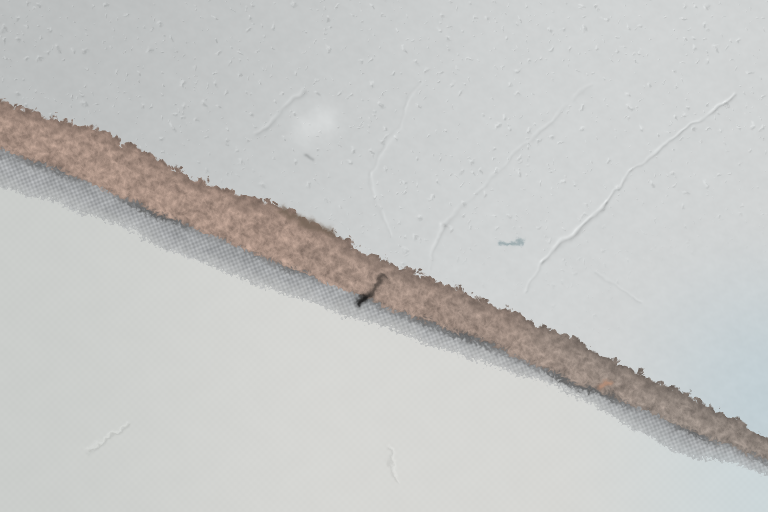
Give the GLSL for this texture, as a Shadertoy shader.

```glsl
// Pale plaster wall crossed by a ragged diagonal channel of bare brown render,
// with a strip of grey mesh below it. Sampled height profiles bound the bands;
// warped cellular noise and layered sines add grain, pits and relief.

vec2 hash2(vec2 p) {
    vec3 q = fract(p.xyx * vec3(0.1031, 0.1030, 0.0973));
    q += dot(q, q.yzx + 33.33);
    return fract((q.xx + q.yz) * q.zy);
}

// Distance to the nearest scattered cell centre, about zero mean
float cellular(vec2 p) {
    vec2 id = floor(p), f = fract(p);
    float d = 2.0;
    for (int i = 0; i < 9; i++) {
        vec2 g = vec2(i % 3 - 1, i / 3 - 1);
        d = min(d, length(g + hash2(id + g) - f));
    }
    return d - 0.45;
}

// Layered sines, roughly -1 to 1
float waves(vec2 p) {
    float sum = 0.0, amp = 0.5;
    for (int i = 0; i < 4; i++) {
        sum += amp * sin(p.x + 1.3 * sin(p.y)) * cos(p.y + 0.7 * sin(p.x));
        p = mat2(1.6, 1.2, -1.2, 1.6) * p + 1.7;
        amp *= 0.55;
    }
    return sum;
}

// Height of a band edge from nine evenly spaced samples
float profile(float x, float h[9]) {
    float s = clamp(x / 1.5, 0.0, 0.9999) * 8.0;
    int i = int(s);
    return mix(h[i], h[i + 1], fract(s));
}

// Soft line from a to b
float stroke(vec2 p, vec2 a, vec2 b, float w) {
    vec2 d = b - a;
    float r = length(p - a - d * clamp(dot(p - a, d) / dot(d, d), 0.0, 1.0)) / w;
    return exp(-r * r);
}

// Raised line: lit on one flank, shaded on the other
float ridge(vec2 p, vec2 a, vec2 b, float w) {
    vec2 n = normalize(vec2(a.y - b.y, b.x - a.x));
    return clamp(1.6 * dot(p - a, n) / w - 0.3, -1.0, 1.0) * stroke(p, a, b, w);
}

// Sparse small bumps, shaded by their slope
float pits(vec2 p, float density) {
    vec2 id = floor(p), r = hash2(id + 7.0);
    vec2 d = fract(p) - 0.3 - 0.4 * hash2(id);
    float size = mix(0.08, 0.18, r.y);
    return step(r.x, density) * (dot(d, vec2(-0.7, 0.9)) / size - 0.2) * exp(-dot(d, d) / (size * size));
}

// Trowel ridges and faint overlapping sweeps, broken along their length
float plasterRelief(vec2 p) {
    vec2 q = p + 0.011 * vec2(waves(p.yx * 24.0), waves(p * 21.0 + 3.0));
    float r = 0.16 * ridge(q, vec2(1.06, 0.49), vec2(1.18, 0.60), 0.005);
    r += 0.09 * ridge(q, vec2(1.18, 0.60), vec2(1.23, 0.665), 0.004);
    r += 0.11 * ridge(q, vec2(1.23, 0.665), vec2(1.43, 0.815), 0.004);
    r += 0.05 * ridge(q, vec2(1.025, 0.43), vec2(1.06, 0.49), 0.004);
    r += 0.06 * ridge(q, vec2(0.84, 0.48), vec2(0.86, 0.56), 0.005);
    r += 0.04 * ridge(q, vec2(0.86, 0.56), vec2(1.15, 0.835), 0.005);
    r -= 0.04 * ridge(q, vec2(0.76, 0.54), vec2(0.725, 0.66), 0.005);
    r -= 0.03 * ridge(q, vec2(0.725, 0.66), vec2(0.82, 0.84), 0.005);
    r += 0.04 * ridge(q, vec2(1.17, 0.47), vec2(1.25, 0.41), 0.004);
    r += 0.07 * ridge(q, vec2(0.50, 0.74), vec2(0.59, 0.82), 0.006);
    r -= 0.12 * stroke(q, vec2(0.595, 0.70), vec2(0.61, 0.69), 0.004);
    return r * (0.8 + 0.9 * waves(p * 32.0));
}

void mainImage(out vec4 fragColor, in vec2 fragCoord) {
    vec2 p = fragCoord / iResolution.xy * vec2(1.5, 1.0);
    float soft = max(0.003, 1.0 / iResolution.y);
    vec2 q = p + 0.009 * vec2(waves(p * 75.0), waves(p.yx * 83.0));
    float grain = cellular(q * 120.0), clump = cellular(q * 45.0);
    float broad = waves(p * 5.0), rough = waves(p * 38.0), fine = waves(p * 140.0);

    // Signed heights from the three band edges
    float top = p.y - profile(p.x, float[9](0.799, 0.75, 0.657, 0.592, 0.492, 0.418, 0.332, 0.242, 0.146));
    float base = p.y - profile(p.x, float[9](0.707, 0.637, 0.553, 0.48, 0.402, 0.332, 0.252, 0.174, 0.102));
    float hem = p.y - profile(p.x, float[9](0.635, 0.578, 0.488, 0.426, 0.359, 0.293, 0.225, 0.121, 0.072));
    top += 0.02 * clump + 0.01 * grain + 0.009 * rough;
    base += 0.012 * grain + 0.008 * rough;
    hem += 0.012 * grain + 0.01 * waves(p * 27.0);

    // Upper plaster: grey at left, cool toward the lower right
    vec3 upper = mix(vec3(0.735, 0.745, 0.745), vec3(0.818, 0.828, 0.828), smoothstep(-0.1, 1.2, p.x + 0.3 - 0.4 * p.y));
    upper = mix(upper, vec3(0.73, 0.80, 0.83), 0.7 * smoothstep(0.4, 0.0, length(p - vec2(1.53, 0.2))));
    upper += 0.05 * stroke(q, vec2(0.60, 0.75), vec2(0.63, 0.765), 0.03) + plasterRelief(p);
    upper += 0.008 * rough + 0.009 * fine;
    upper += smoothstep(0.3, 0.75, p.y + 0.2 * broad) * (0.12 * pits(q * 46.0, 0.25) + 0.08 * pits(q * 80.0, 0.2));
    upper = mix(upper, vec3(0.5, 0.58, 0.6), 0.6 * stroke(q, vec2(0.975, 0.522), vec2(1.02, 0.527), 0.004));

    // Lower plaster: warm and smooth with a faint weave
    vec3 lower = mix(vec3(0.795, 0.805, 0.795), vec3(0.84, 0.842, 0.83), smoothstep(0.0, 0.7, p.x));
    lower = mix(lower, vec3(0.80, 0.84, 0.85), smoothstep(1.05, 1.55, p.x));
    lower += 0.004 * sin(p.x * 420.0) * sin(p.y * 420.0) + 0.005 * rough;
    lower += 0.06 * ridge(q, vec2(0.17, 0.12), vec2(0.25, 0.17), 0.005);
    lower += 0.05 * ridge(q, vec2(0.76, 0.12), vec2(0.775, 0.06), 0.005);

    // Mesh strip aligned to the slope, thinning toward its hem
    vec2 m = mat2(0.915, 0.403, -0.403, 0.915) * p * 600.0;
    float weave = sin(m.x) * sin(m.y);
    vec3 mesh = vec3(0.635, 0.643, 0.65) + 0.06 * weave + 0.05 * rough + 0.05 * fine;
    mesh = mix(mesh, lower, 0.45 * smoothstep(0.04, 0.0, hem + 0.01 * rough));

    // Bare render: warm streaky grain, greyer toward the right
    vec3 bare = mix(vec3(0.655, 0.565, 0.515), vec3(0.575, 0.535, 0.505), smoothstep(0.5, 1.5, p.x + 0.2 * broad));
    bare *= 1.0 + 0.16 * grain + 0.1 * clump + 0.1 * rough + 0.16 * fine;
    bare *= 1.0 - 0.2 * smoothstep(-0.03, 0.0, top + 0.02 * rough);

    // Stack the layers, with a broken shadow under the render
    vec3 col = mix(lower, mesh, smoothstep(-soft, soft, hem + 0.004 * weave));
    col = mix(col, bare, smoothstep(-soft, soft, base));
    float s = (base + 0.003) / 0.007;
    col = mix(col, vec3(0.33), exp(-s * s) * clamp(0.45 + 0.7 * waves(p * 16.0), 0.0, 0.8));
    col = mix(col, upper, smoothstep(-soft, soft, top));

    // Broken lip, dark fissure with its hole, and a chipped spot
    col = mix(col, vec3(0.46, 0.4, 0.35), 0.8 * stroke(q, vec2(0.55, 0.588), vec2(0.65, 0.542), 0.008));
    col = mix(col, vec3(0.3, 0.27, 0.25), 0.8 * stroke(q, vec2(0.712, 0.42), vec2(0.75, 0.46), 0.006));
    col = mix(col, vec3(0.1), 0.9 * stroke(q, vec2(0.703, 0.408), vec2(0.715, 0.42), 0.007));
    col = mix(col, vec3(0.76, 0.58, 0.48), 0.7 * stroke(q, vec2(1.17, 0.24), vec2(1.195, 0.255), 0.005));
    fragColor = vec4(clamp(col, 0.0, 1.0), 1.0);
}
```
